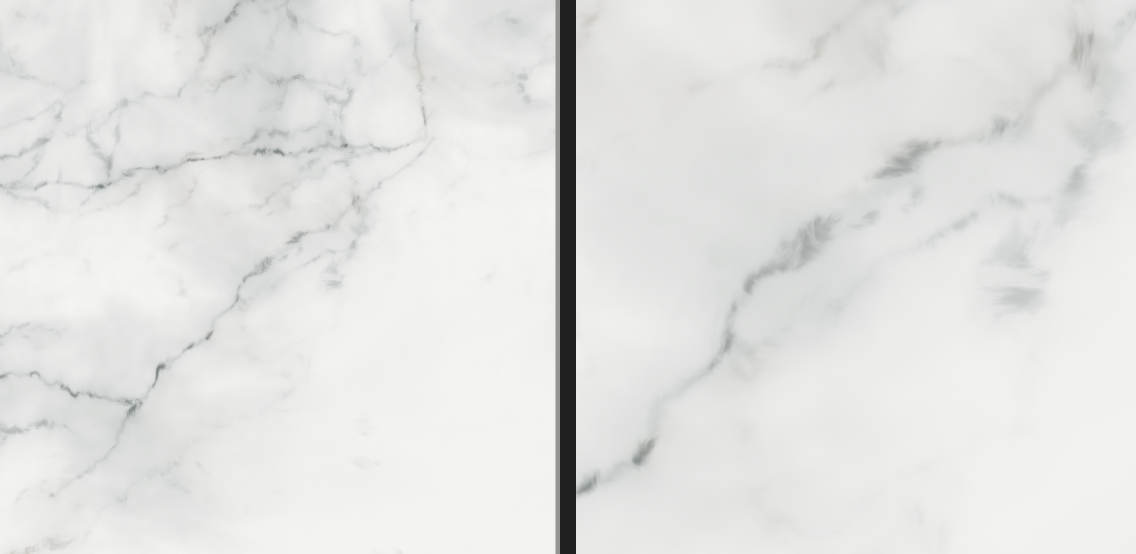
Left: the whole. Right: its middle third, enlarged.
A Shadertoy shader for this texture:

```glsl
// White marble slab with soft grey diagonal veins and a grey strip on the right edge.

vec2 hash2(vec2 p) {
    vec3 h = fract(p.xyx * vec3(0.1031, 0.1030, 0.0973));
    h += dot(h, h.yzx + 33.33);
    return fract((h.xx + h.yz) * h.zy);
}

// Layered sines: each octave is turned, bent and made finer.
float layers(vec2 p) {
    float sum = 0.0, amp = 0.5;
    for (int i = 0; i < 5; i++) {
        p = mat2(0.8, 0.6, -0.6, 0.8) * p * 1.9 + 1.7;
        p += 0.6 * sin(p.yx * 0.83 + 2.1);
        sum += amp * sin(p.x) * sin(p.y);
        amp *= 0.57;
    }
    return sum;
}

// Cellular noise: distance to the nearest cell border.
float cellBorder(vec2 p) {
    vec2 cell = floor(p), f = p - cell, nearest = vec2(0.0);
    float best = 9.0, border = 9.0;
    for (int y = -1; y <= 1; y++)
    for (int x = -1; x <= 1; x++) {
        vec2 g = vec2(x, y);
        vec2 r = g + hash2(cell + g) - f;
        if (dot(r, r) < best) { best = dot(r, r); nearest = r; }
    }
    for (int y = -2; y <= 2; y++)
    for (int x = -2; x <= 2; x++) {
        vec2 g = vec2(x, y);
        vec2 r = g + hash2(cell + g) - f;
        vec2 across = r - nearest;
        if (dot(across, across) > 1e-4)
            border = min(border, dot(0.5 * (r + nearest), normalize(across)));
    }
    return border;
}

float segment(vec2 p, vec2 a, vec2 b) {
    vec2 ab = b - a;
    return length(p - a - ab * clamp(dot(p - a, ab) / dot(ab, ab), 0.0, 1.0));
}

// Darkness of a vein: wide haze around a thin, speckled core.
float vein(float d, float haze, float core, float speck) {
    float thin = d / 0.0055;
    return haze * exp(-d / 0.035) + core * exp(-thin * thin) * (0.25 + speck);
}

void mainImage(out vec4 fragColor, in vec2 fragCoord) {
    vec2 uv = fragCoord / iResolution.xy;
    vec2 p = uv * vec2(1.012, 1.0);

    // Bend the plane broadly, then roughen it finely
    vec2 q = p + 0.05 * vec2(layers(p * 5.0), layers(p * 5.0 + 9.0));
    q += 0.008 * vec2(layers(p * 37.0 + 4.0), layers(p * 37.0 + 21.0));

    float grain = layers(p * 42.0);
    float speck = smoothstep(-0.1, 0.55, grain + 0.5 * layers(p * 11.0 + 5.0));
    float veined = smoothstep(0.28, 0.52, length(p - vec2(0.8, 0.13)) + 0.08 * layers(p * 4.0));

    // Cloudy grey ground, calm in the lower right
    float cloud = smoothstep(-0.25, 0.5, layers(p * 3.2 + 13.0));
    float shade = 0.008 + 0.055 * veined * cloud + 0.012 * cloud;

    // Branching minor veins, stretched along the diagonal
    vec2 along = vec2(dot(q, vec2(0.88, 0.47)), dot(q, vec2(-0.47, 0.88)));
    for (int i = 0; i < 2; i++) {
        float k = float(i);
        float size = 1.0 + 0.8 * k;
        float d = cellBorder(along * vec2(2.4, 4.6) * size + 7.3 * k) * 0.23 / size;
        float presence = smoothstep(-0.2, 0.4, layers(p * 3.5 + 31.0 * k + 2.0));
        shade += veined * presence * vein(d, 0.06 - 0.025 * k, 0.11 - 0.03 * k, speck);
    }

    // Major veins
    float d = segment(q, vec2(-0.1, 0.64), vec2(0.77, 0.755));
    d = min(d, segment(q, vec2(0.24, 0.29), vec2(0.45, 0.47)));
    d = min(d, segment(q, vec2(0.45, 0.47), vec2(0.78, 0.745)));
    d = min(d, segment(q, vec2(0.75, 1.1), vec2(0.765, 0.75)));
    d = min(d, segment(q, vec2(-0.1, 0.32), vec2(0.24, 0.29)));
    d = min(d, segment(q, vec2(0.24, 0.29), vec2(0.12, 0.08)));
    float strength = 0.55 + 0.45 * smoothstep(-0.3, 0.4, layers(p * 6.0 + 17.0));
    shade += strength * vein(d, 0.075, 0.24, speck);

    // Sparse faint smudges
    float smudge = smoothstep(0.5, 0.8, layers(p * 9.0 + 40.0));
    shade += 0.05 * smudge * (0.4 + speck) + 0.006 * grain * (0.3 + veined);

    // Cool greys with a trace of warmth
    float warmth = smoothstep(0.1, 0.6, layers(p * 5.0 + 60.0));
    vec3 tint = mix(vec3(1.05, 0.98, 0.97), vec3(0.97, 1.0, 1.07), warmth);
    vec3 color = vec3(0.96, 0.96, 0.953) - min(shade, 0.5) * tint;

    // Grey strip on the right edge
    color = mix(color, vec3(0.58, 0.58, 0.57), smoothstep(0.990, 0.994, uv.x));
    fragColor = vec4(color, 1.0);
}
```
